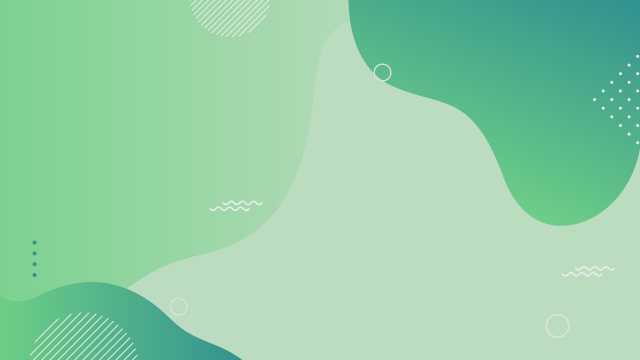
Reproduce this background procedurally as a Shadertoy shader.

```glsl
// Flowing green gradient blobs with rings, hatched discs, waves and dots.

// All lengths are in canvas units: the canvas is 432 units tall.
const float CANVAS_HEIGHT = 432.0;
const int CURVE_STEPS = 20;

const vec3 PALE_SAGE  = vec3(0.733, 0.863, 0.745);
const vec3 LEAF_GREEN = vec3(0.485, 0.820, 0.565);
const vec3 MINT       = vec3(0.430, 0.810, 0.530);
const vec3 TEAL       = vec3(0.200, 0.575, 0.560);
const vec3 OFF_WHITE  = vec3(0.910, 0.925, 0.910);
const vec3 RING_GREY  = vec3(0.860, 0.885, 0.865);

const float LEFT_FADE_END  = 490.0;
const float LOWER_FADE_END = 290.0;
const vec2 CORNER_FADE_START = vec2(630.0, 172.0);
const vec2 CORNER_FADE_END   = vec2(740.0, 432.0);

const float HATCH_PITCH = 0.106;   // relative to the disc radius
const float HATCH_HALF_WIDTH = 0.6;
const float WAVE_HALF_LENGTH = 23.0;
const float WAVE_PERIOD = 13.3;
const float WAVE_HEIGHT = 1.9;
const float WAVE_HALF_WIDTH = 1.0;
const float DOT_STEP = 10.35;

// Chains of four cubic curves running from left to right.
const vec2 LEFT_EDGE[13] = vec2[13](
    vec2(-10, -8), vec2(40, 20), vec2(90, 50), vec2(145, 80),
    vec2(175, 104), vec2(200, 117), vec2(240, 126),
    vec2(335, 146), vec2(366, 217), vec2(376, 314),
    vec2(381, 357), vec2(385, 402), vec2(430, 410));
const vec2 CORNER_EDGE[13] = vec2[13](
    vec2(418, 437), vec2(418, 382), vec2(437, 345), vec2(470, 329),
    vec2(530, 302), vec2(566, 324), vec2(604, 220),
    vec2(619, 179), vec2(645, 161), vec2(673, 161),
    vec2(724, 161), vec2(770, 212), vec2(770, 277));
const vec2 LOWER_EDGE[13] = vec2[13](
    vec2(-5, 80), vec2(12, 68), vec2(28, 66), vec2(52, 80),
    vec2(110, 106), vec2(160, 94), vec2(205, 49),
    vec2(235, 19), vec2(262, 24), vec2(296, -4),
    vec2(460, -12), vec2(630, -20), vec2(800, -28));

float softEdge;   // half the width of an antialiased edge

float coverage(float dist) {
    return 1.0 - smoothstep(-softEdge, softEdge, dist);
}

vec2 cubic(vec2 a, vec2 b, vec2 c, vec2 d, float t) {
    float s = 1.0 - t;
    return s * s * (s * a + 3.0 * t * b) + t * t * (3.0 * s * c + t * d);
}

// Signed distance to the area above a chain, negative inside.
float aboveChain(vec2 p, vec2 pts[13]) {
    float nearest = 1e6;
    bool above = false;
    for (int k = 0; k < 12; k += 3) {
        vec2 a = pts[k];
        for (int i = 1; i <= CURVE_STEPS; i++) {
            float t = float(i) / float(CURVE_STEPS);
            vec2 b = cubic(pts[k], pts[k + 1], pts[k + 2], pts[k + 3], t);
            vec2 ab = b - a, ap = p - a;
            float h = clamp(dot(ap, ab) / max(dot(ab, ab), 1e-6), 0.0, 1.0);
            nearest = min(nearest, length(ap - h * ab));
            // A downward ray crosses the chain when the point is above it.
            if ((a.x > p.x) != (b.x > p.x) && ap.y > ab.y * ap.x / ab.x) above = !above;
            a = b;
        }
    }
    return above ? -nearest : nearest;
}

float ring(vec2 p, float radius, float halfWidth) {
    return abs(length(p) - radius) - halfWidth;
}

float hatchedDisc(vec2 p, float radius) {
    float pitch = radius * HATCH_PITCH;
    float across = (p.x - p.y) * inversesqrt(2.0);
    float stripe = abs(mod(across + 0.5 * pitch, pitch) - 0.5 * pitch);
    return max(length(p) - radius, stripe - HATCH_HALF_WIDTH);
}

float wave(vec2 p) {
    float k = 6.28319 / WAVE_PERIOD;
    float x = clamp(p.x, -WAVE_HALF_LENGTH, WAVE_HALF_LENGTH);
    float slope = WAVE_HEIGHT * k * sin(k * x);
    float rise = (p.y - WAVE_HEIGHT * cos(k * x)) * inversesqrt(1.0 + slope * slope);
    return length(vec2(p.x - x, rise)) - WAVE_HALF_WIDTH;
}

// Staggered dots fanning out to the right of the origin.
float dotFan(vec2 p) {
    vec2 diagonal = vec2(p.x + p.y, p.x - p.y) / (2.0 * DOT_STEP);
    vec2 cell = clamp(round(diagonal), 0.0, 5.0);
    vec2 middle = vec2(cell.x + cell.y, cell.x - cell.y) * DOT_STEP;
    return max(length(p - middle) - 1.8, p.x - 5.5 * DOT_STEP);
}

void mainImage(out vec4 fragColor, in vec2 fragCoord) {
    float unitsPerPixel = CANVAS_HEIGHT / iResolution.y;
    vec2 p = fragCoord * unitsPerPixel;
    softEdge = 0.6 * unitsPerPixel;

    // Gradient blobs, back to front
    vec3 leftFill = mix(LEAF_GREEN, PALE_SAGE, clamp(p.x / LEFT_FADE_END, 0.0, 1.0));
    vec3 color = mix(PALE_SAGE, leftFill, coverage(aboveChain(p, LEFT_EDGE)));
    vec2 fade = CORNER_FADE_END - CORNER_FADE_START;
    float cornerMix = clamp(dot(p - CORNER_FADE_START, fade) / dot(fade, fade), 0.0, 1.0);
    color = mix(color, mix(MINT, TEAL, cornerMix), coverage(aboveChain(p, CORNER_EDGE)));
    vec3 lowerFill = mix(MINT, TEAL, clamp(p.x / LOWER_FADE_END, 0.0, 1.0));
    color = mix(color, lowerFill, coverage(-aboveChain(p, LOWER_EDGE)));

    // Rings
    float rings = min(ring(p - vec2(459, 345), 10.0, 0.8), ring(p - vec2(214.5, 64), 10.0, 0.8));
    rings = min(rings, ring(p - vec2(669, 41), 13.5, 1.0));
    color = mix(color, RING_GREY, coverage(rings));

    // Hatched discs, wave pairs and dot fan
    float marks = min(hatchedDisc(p - vec2(276, 436), 48.5), hatchedDisc(p - vec2(100.5, -9), 66.0));
    for (int i = 0; i < 4; i++) {
        vec2 shift = float(i / 2) * vec2(423, -78.5) + float(i % 2) * vec2(-15.5, -7);
        marks = min(marks, wave(p - vec2(291, 188.5) - shift));
    }
    marks = min(marks, dotFan(p - vec2(713.5, 312.5)));
    color = mix(color, OFF_WHITE, coverage(marks));

    // Column of teal dots
    float row = clamp(round((p.y - 102.0) / 13.0), 0.0, 3.0);
    color = mix(color, TEAL, coverage(length(p - vec2(41.5, 102.0 + 13.0 * row)) - 2.4));

    fragColor = vec4(color, 1.0);
}
```
